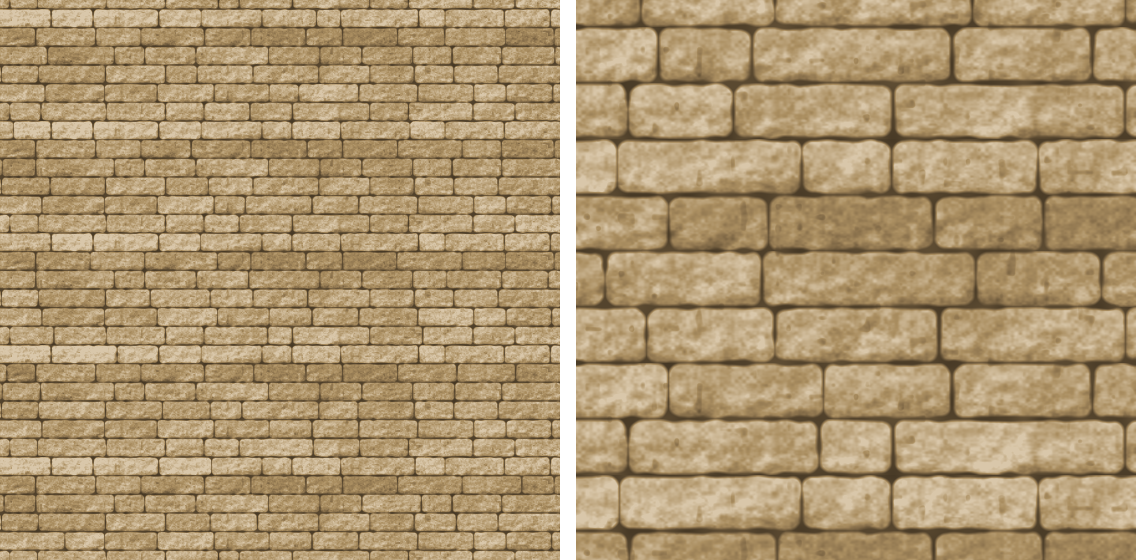
Left: the whole. Right: its middle third, enlarged.
Reproduce this texture procedurally as a WebGL 1 fragment shader.

```glsl
precision highp float;

uniform vec2 u_resolution;

const float ROWS = 30.0;          // courses up the canvas
const float CYCLE = 6.0;          // courses before the bond repeats
const float COLUMNS = 11.0;       // average bricks along a course
const float ROW_OFFSET = 0.48;    // part course at the top edge
const float CORNER = 0.2;         // corner radius, in course heights

const vec3 SHADOW = vec3(0.25, 0.20, 0.13);
const vec3 BROWN = vec3(0.56, 0.46, 0.31);
const vec3 TAN = vec3(0.67, 0.56, 0.38);
const vec3 PALE = vec3(0.81, 0.73, 0.60);

float hash(vec2 p) {
  return fract(sin(dot(p, vec2(127.1, 311.7))) * 43758.545);
}

float noise(vec2 p) {
  vec2 i = floor(p);
  vec2 f = fract(p);
  f = f * f * (3.0 - 2.0 * f);
  float low = mix(hash(i), hash(i + vec2(1.0, 0.0)), f.x);
  float high = mix(hash(i + vec2(0.0, 1.0)), hash(i + vec2(1.0, 1.0)), f.x);
  return mix(low, high, f.y);
}

float fbm(vec2 p) {
  float sum = 0.0;
  float amplitude = 0.5;
  for (int i = 0; i < 4; i++) {
    sum += amplitude * noise(p);
    p = p * 2.1 + vec2(7.3, 3.9);
    amplitude *= 0.55;
  }
  return sum;
}

// Random value shared by every cycle, replaced in a few of the courses
float cycleHash(float column, float row, float changed) {
  float col = mod(column, COLUMNS);
  float course = mod(row, ROWS);
  float common = hash(vec2(col, mod(row, CYCLE)) + 3.0);
  float own = hash(vec2(col + 17.0, course + 41.0));
  float swap = step(1.0 - changed, hash(vec2(col + 29.0, course + 73.0)));
  return mix(common, own, swap);
}

// Position of a vertical joint, in columns
float jointAt(float column, float row) {
  return column + 0.62 * (cycleHash(column, row, 0.18) - 0.5);
}

float roundedBox(vec2 p, vec2 halfSize, float radius) {
  vec2 q = abs(p) - halfSize + radius;
  return length(max(q, 0.0)) + min(max(q.x, q.y), 0.0) - radius;
}

// Stone colour for a brightness between deep shadow and pale sand
vec3 stoneColor(float value) {
  vec3 color = mix(SHADOW, BROWN, clamp((value - 0.25) / 0.31, 0.0, 1.0));
  color = mix(color, TAN, clamp((value - 0.56) / 0.11, 0.0, 1.0));
  return mix(color, PALE, clamp((value - 0.67) / 0.14, 0.0, 1.3));
}

// Rough split face, lit from the upper left
float relief(vec2 p) {
  vec2 q = p * vec2(2.0, 3.0);
  return fbm(q) - fbm(q + vec2(-0.22, -0.32));
}

float grain(vec2 p) {
  return 0.6 * noise(p * 15.0) + 0.4 * noise(p * 7.0 + 31.0) - 0.5;
}

void main() {
  vec2 uv = gl_FragCoord.xy / u_resolution;
  float down = (1.0 - uv.y) * ROWS - ROW_OFFSET;
  float row = floor(down);
  float pixel = ROWS / u_resolution.y;

  // Find the brick between two jittered joints
  float along = uv.x * COLUMNS;
  float cell = floor(along);
  float column = cell - step(along, jointAt(cell, row))
               + step(jointAt(cell + 1.0, row), along);
  float left = jointAt(column, row);
  float right = jointAt(column + 1.0, row);

  // Brick shape in course heights, y pointing down
  float columnWidth = ROWS / COLUMNS;
  vec2 local = vec2((along - 0.5 * (left + right)) * columnWidth,
                    down - row - 0.5);
  vec2 halfSize = vec2(0.5 * (right - left) * columnWidth - 0.01, 0.48);
  vec2 surface = vec2(uv.x * ROWS, mod(down, CYCLE));
  float edge = roundedBox(local, halfSize, CORNER)
             + 0.06 * (noise(surface * 4.0) - 0.5);

  // Courses lighten through each cycle, bricks vary within them
  float courseTone = mod(row - 1.0, CYCLE) / (CYCLE - 1.0);
  float value = mix(0.675, 0.785, courseTone);
  value += 0.085 * (cycleHash(column + 5.0, row + 2.0, 0.2) - 0.5);
  value += 0.07 * (noise(surface * vec2(0.8, 1.2) + 11.0) - 0.5);

  // Chips, sandy grain and small pits
  float lower = smoothstep(-0.3, 0.3, local.y);
  value += relief(surface) * mix(0.22, 0.42, lower);
  value += 0.16 * grain(surface);
  value -= 0.10 * smoothstep(0.82, 0.95, noise(surface * 5.0 + 57.0));

  // Worn rim: bright above, shaded below
  float rim = smoothstep(-0.2, -0.01, edge);
  value += rim * mix(0.02, -0.10, smoothstep(-0.25, 0.3, local.y));

  // Recessed dark joints
  float soft = 0.035 + 0.25 * pixel;
  float joint = smoothstep(-0.015 - soft, -0.015 + soft, edge);
  value = mix(value, 0.27 + 0.10 * noise(surface * 3.0 + 19.0), joint);

  gl_FragColor = vec4(stoneColor(value), 1.0);
}
```
